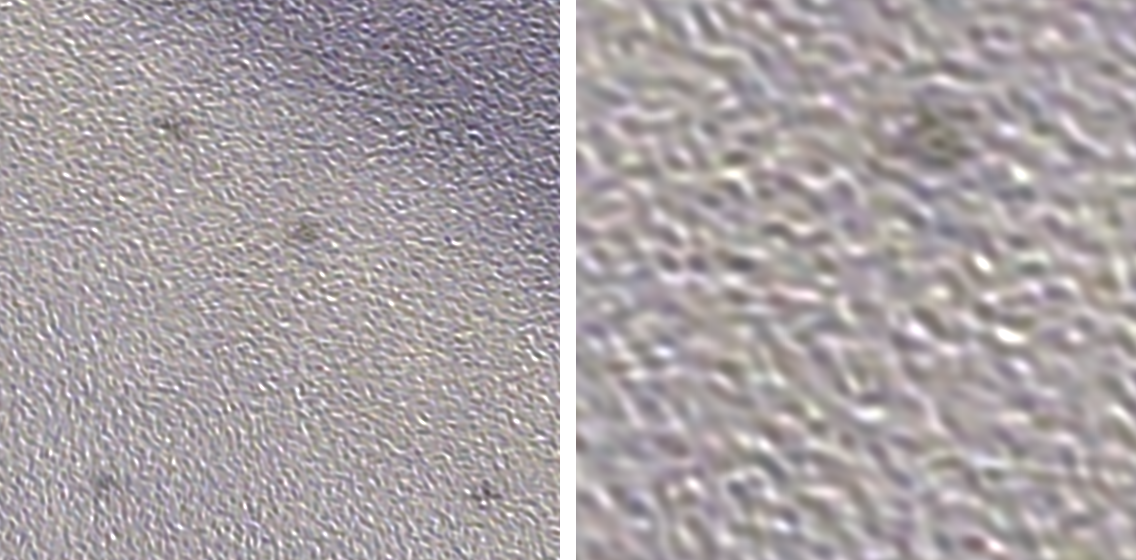
Left: the whole. Right: its middle third, enlarged.
Give the GLSL for this texture, as a Shadertoy shader.

```glsl
const vec3 PALE_STONE = vec3(0.668, 0.642, 0.658);
const vec3 SHADED_STONE = vec3(0.522, 0.495, 0.556);
const vec3 WARM_TINT = vec3(0.030, 0.018, -0.034);
const vec3 VIOLET_TINT = vec3(0.014, -0.018, 0.015);
const float CELL = 0.0088;           // spacing of the grains
const float GRAIN_LENGTH = 0.0058;
const float GRAIN_WIDTH = 0.0043;
const float GRAIN_CONTRAST = 0.185;
const float ANGLE_STEEP = -1.25;     // flow at the lower left
const float ANGLE_SHALLOW = -0.36;   // flow at the upper right
const float ANGLE_JITTER = 1.2;
const vec2 SHADE_DIRECTION = vec2(0.555, 0.832);
const int SMUDGES = 4;

vec3 hash3(vec2 p) {
    vec3 q = fract(p.xyx * vec3(0.1031, 0.1030, 0.0973));
    q += dot(q, q.yxz + 33.33);
    return fract((q.xxy + q.yzz) * q.zyx);
}

float valueNoise(vec2 p) {
    vec2 i = floor(p), f = fract(p);
    f = f * f * (3.0 - 2.0 * f);
    float low = mix(hash3(i).x, hash3(i + vec2(1, 0)).x, f.x);
    float high = mix(hash3(i + vec2(0, 1)).x, hash3(i + vec2(1, 1)).x, f.x);
    return mix(low, high, f.y);
}

float cloud(vec2 p) {
    return 0.6 * valueNoise(p) + 0.4 * valueNoise(p * 2.3 + 17.0) - 0.5;
}

float flowAngle(vec2 p) {
    float bend = smoothstep(0.0, 1.0, p.y + 0.5 * p.x);
    return mix(ANGLE_STEEP, ANGLE_SHALLOW, bend) + 0.5 * cloud(p * 6.0 + 5.0);
}

// Sum of short oriented grains: x is brightness, y and z are tint weights
vec3 grains(vec2 p) {
    vec2 home = floor(p / CELL);
    float flow = flowAngle(p);
    vec3 sum = vec3(0.0);
    for (int y = -2; y <= 2; y++)
    for (int x = -2; x <= 2; x++) {
        vec2 id = home + vec2(x, y);
        vec3 place = hash3(id + 71.0);
        vec3 weight = hash3(id + 213.0) * 2.0 - 1.0;
        float stretch = mix(0.8, 1.35, hash3(id + 457.0).x);
        float angle = flow + ANGLE_JITTER * (place.z - 0.5);
        vec2 along = vec2(cos(angle), sin(angle));
        vec2 d = p - (id + place.xy) * CELL;
        float u = dot(d, along) / (GRAIN_LENGTH * stretch);
        float v = dot(d, vec2(-along.y, along.x)) / GRAIN_WIDTH;
        float bump = exp(-0.5 * (u * u + v * v));
        float ridge = 1.0 - 0.8 * v * v - 0.22 * u * u;
        sum += weight * bump * vec3(ridge, 0.8, 0.8);
    }
    return sum;
}

// Soft dark stains with ragged outlines
float smudges(vec2 p) {
    float stain = 0.0;
    for (int i = 0; i < SMUDGES; i++) {
        vec3 h = hash3(vec2(float(i) * 7.0 + 3.0, 41.0));
        vec2 d = p - mix(vec2(0.1), vec2(0.9), h.xy);
        d += 0.03 * vec2(cloud(p * 45.0), cloud(p * 45.0 + 9.0));
        d /= mix(0.016, 0.028, h.z) * vec2(1.3, 0.8);
        stain += exp(-dot(d, d));
    }
    return stain;
}

void mainImage(out vec4 fragColor, in vec2 fragCoord) {
    vec2 uv = fragCoord / iResolution.y;

    // Broad shading across the ground
    float slope = dot(uv, SHADE_DIRECTION) + 0.16 * cloud(uv * 6.0);
    float shade = smoothstep(0.83, 1.13, slope);
    vec3 color = mix(PALE_STONE, SHADED_STONE, shade);
    float warmBand = exp(-pow((slope - 0.72) / 0.2, 2.0));
    color += WARM_TINT * 0.3 * warmBand;
    color += 0.05 * cloud(uv * 11.0 + 31.0);

    // Fine flecked grain, with brighter tips than hollows
    vec3 grain = grains(uv);
    float relief = grain.x + 0.2 * (grain.x * grain.x - 0.2);
    relief *= 1.0 + 0.15 * shade + 0.5 * cloud(uv * 16.0 + 3.0);
    color += GRAIN_CONTRAST * relief;
    color += WARM_TINT * 0.7 * grain.y + VIOLET_TINT * 0.8 * grain.z;

    color -= 0.17 * smudges(uv);
    fragColor = vec4(clamp(color, 0.0, 1.0), 1.0);
}
```
